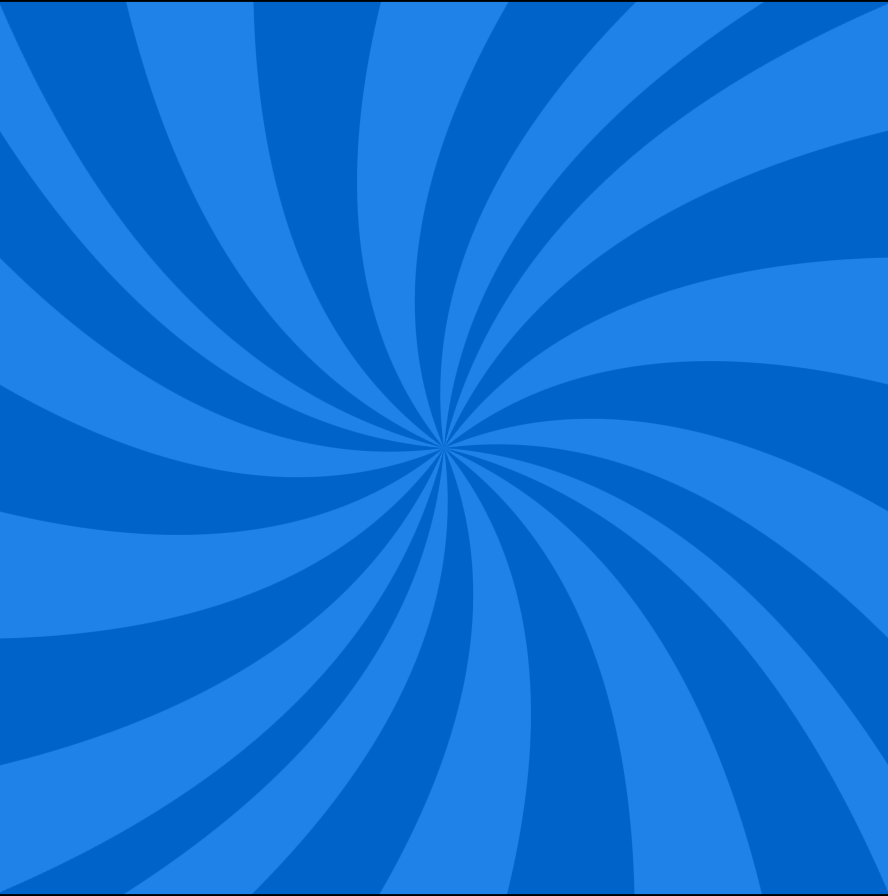
Give the GLSL for this background, as a WebGL 2 fragment shader.

```glsl
#version 300 es
precision highp float;
// Swirling two-tone blue sunburst whose curved rays fan out to a square border.

uniform vec2 u_resolution;
out vec4 fragColor;

const float PI = 3.14159265;

// Complex division: undoes the turn and scale held in b.
vec2 unspin(vec2 a, vec2 b) {
    return vec2(dot(a, b), a.y * b.x - a.x * b.y) / dot(b, b);
}

// Quadratic curve from the origin to (1, 0), shared by all rays.
vec2 rayCurve(float s) {
    return 2.0 * s * (1.0 - s) * vec2(0.4, 0.24) + vec2(s * s, 0.0);
}

// Follows the curve through p outward to its end on the unit square.
vec2 rayEnd(vec2 p) {
    float low = 0.0, high = 1.2;
    for (int i = 0; i < 22; i++) {
        float s = 0.5 * (low + high);
        vec2 q = abs(unspin(p, rayCurve(s)));
        if (max(q.x, q.y) > 1.0) low = s;
        else high = s;
    }
    return unspin(p, rayCurve(high));
}

// Seven stripes per side, alternating without a break round the corners.
float stripeWave(vec2 end) {
    bool level = abs(end.y) > abs(end.x);
    float along = level ? end.x * sign(end.y) : -end.y * sign(end.x);
    float wave = sin(3.5 * PI * (along + 1.0));
    return level ? wave : -wave;
}

void main() {
    float halfSide = 0.496 * u_resolution.y;
    vec2 p = (gl_FragCoord.xy - 0.5 * u_resolution) / halfSide;
    float pixel = 1.0 / halfSide;

    // Smooth stripe edges, blending together at the hub
    float wave = stripeWave(rayEnd(p + vec2(1e-5)));
    float blur = 0.7 * fwidth(wave) + 1e-4;
    float dark = smoothstep(-blur, blur, wave);
    dark = mix(0.5, dark, smoothstep(0.0, 0.022, length(p)));

    vec3 lightBlue = vec3(0.12, 0.51, 0.91);
    vec3 deepBlue = vec3(0.0, 0.39, 0.79);
    vec3 color = mix(lightBlue, deepBlue, dark);

    // Thin black lines along the top and bottom
    color *= 1.0 - smoothstep(-0.5 * pixel, 0.5 * pixel, abs(p.y) - 1.004);
    fragColor = vec4(color, 1.0);
}
```
